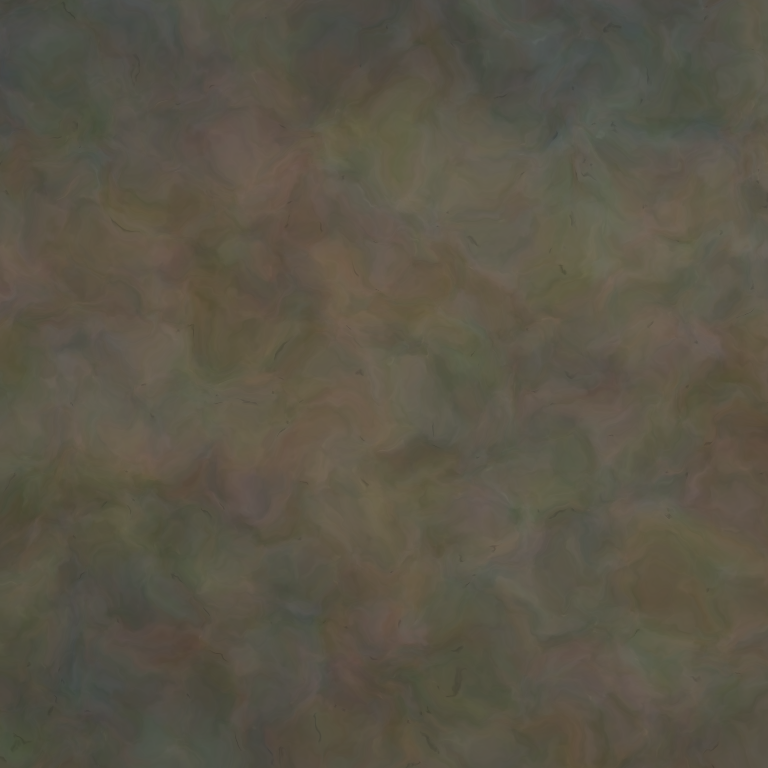
This texture is drawn by a three.js fragment shader. Its source:

```glsl
varying vec2 vUv;

const vec3 WARM_BROWN = vec3(0.383, 0.350, 0.288);
const vec3 COOL_SLATE = vec3(0.302, 0.306, 0.275);
const vec3 DARK_MOSS = vec3(0.283, 0.279, 0.234);
const vec3 DUSK_BROWN = vec3(0.318, 0.292, 0.243);

// Chroma shifts, nearly neutral in brightness
const vec3 OLIVE_TO_MAUVE = vec3(0.012, -0.022, 0.062);
const vec3 GREEN_TO_RUST = vec3(0.070, -0.014, -0.030);

float hash(vec2 p) {
  return fract(sin(dot(p, vec2(127.1, 311.7))) * 43758.5453);
}

// Smooth value noise, centred on zero
float noise(vec2 p) {
  vec2 cell = floor(p);
  vec2 f = fract(p);
  vec2 w = f * f * f * (f * (f * 6.0 - 15.0) + 10.0);
  float low = mix(hash(cell), hash(cell + vec2(1.0, 0.0)), w.x);
  float high = mix(hash(cell + vec2(0.0, 1.0)), hash(cell + vec2(1.0, 1.0)), w.x);
  return mix(low, high, w.y) - 0.5;
}

// Rotated octaves hide the lattice directions
float fbm(vec2 p, float gain) {
  float sum = 0.0;
  float amplitude = 0.5;
  for (int i = 0; i < 5; i++) {
    sum += amplitude * noise(p);
    p = mat2(1.6, 1.2, -1.2, 1.6) * p + vec2(17.3, 9.1);
    amplitude *= gain;
  }
  return sum;
}

vec2 warp(vec2 p, float scale, float amount) {
  vec2 q = p * scale;
  return p + amount * vec2(fbm(q + 3.7, 0.5), fbm(q + 41.2, 0.5));
}

// Broad light: warm centre, cool top, mossy lower left, dim edges
vec3 backdrop(vec2 uv) {
  vec2 p = uv + 0.35 * vec2(fbm(uv * 4.0 + 5.0, 0.55), fbm(uv * 4.0 + 23.0, 0.55));
  float top = smoothstep(0.66, 1.02, p.y + 0.06 * (0.5 - p.x));
  float bottom = smoothstep(0.42, -0.08, p.y);
  float side = smoothstep(0.22, -0.08, p.x) + 0.5 * smoothstep(0.85, 1.1, p.x);
  float moss = smoothstep(0.42, 0.05, length((p - vec2(0.20, 0.08)) * vec2(0.8, 1.2)));
  vec3 color = mix(WARM_BROWN, DUSK_BROWN, clamp(0.65 * bottom + 0.6 * side, 0.0, 1.0));
  color = mix(color, COOL_SLATE, 0.9 * top);
  color = mix(color, DARK_MOSS, 0.65 * moss);
  float blueCorner = smoothstep(0.5, 0.0, length(uv - vec2(0.95, 0.96)));
  return color + blueCorner * vec3(0.005, 0.018, 0.025);
}

// Sparse soft flecks scattered one per cell
float flecks(vec2 p, float density) {
  vec2 cell = floor(p);
  vec2 centre = 0.3 + 0.4 * vec2(hash(cell + 7.0), hash(cell + 19.0));
  float angle = 6.2832 * hash(cell + 31.0);
  vec2 d = fract(p) - centre;
  d = mat2(cos(angle), sin(angle), -sin(angle), cos(angle)) * d;
  float shape = smoothstep(0.28, 0.0, length(d * vec2(1.0, 1.7)));
  return shape * step(1.0 - density, hash(cell + 53.0));
}

void main() {
  vec2 p = warp(vUv, 9.0, 0.11);
  vec2 fine = warp(p, 32.0, 0.045);

  // Cloudy blotches, then small smeared brush marks
  float blotches = fbm(p * 9.0 + 11.0, 0.6);
  float dabs = fbm(fine * 30.0 + 67.0, 0.58);
  float grain = noise(fine * vec2(95.0, 150.0));
  float tone = 1.0 + 0.27 * blotches + 0.20 * dabs + 0.03 * grain;

  vec3 color = backdrop(vUv) * tone;
  color += OLIVE_TO_MAUVE * (fbm(p * 11.0 + 83.0, 0.65) + 0.35 * dabs);
  color += GREEN_TO_RUST * (fbm(p * 8.0 + 131.0, 0.65) + 0.3 * noise(fine * 38.0));

  // Occasional darker specks and paler touches
  color *= 1.0 - 0.13 * flecks(fine * 42.0, 0.09);
  color *= 1.0 + 0.06 * flecks(fine * 34.0 + 90.0, 0.10);

  gl_FragColor = vec4(color, 1.0);
}
```
